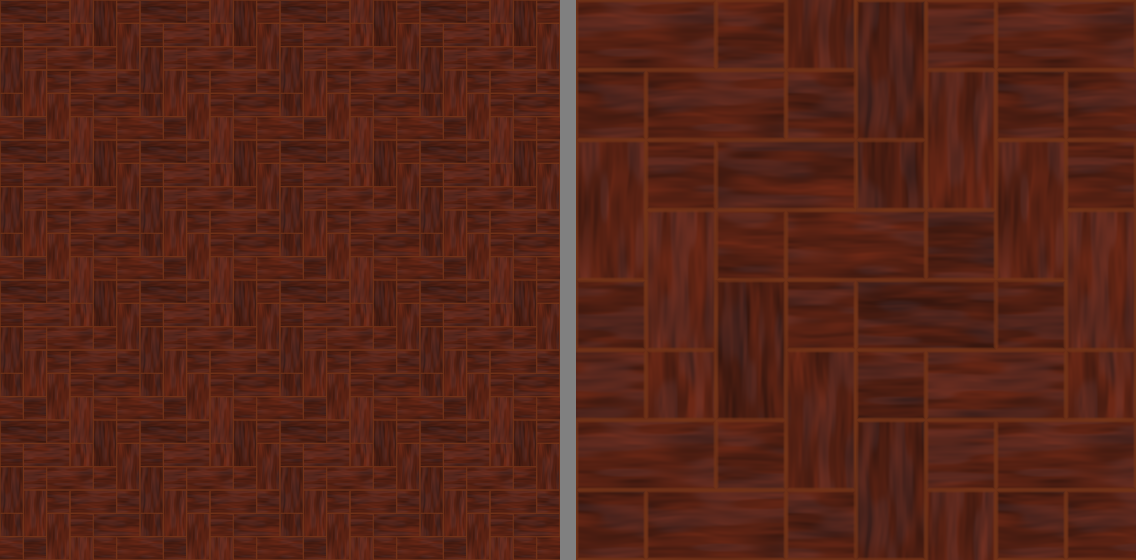
Left: the whole. Right: its middle third, enlarged.
A Shadertoy shader for this texture:

```glsl
// Dark red parquet: a stepped weave of two-cell planks and one-cell blocks.
// Each row of six cells holds plank, block, two upright halves, block, and moves
// one cell sideways per row. Stretched noise gives the grain; seams are soft lines.

const float CELLS = 24.0;          // cells across the canvas
const float PERIOD = 6.0;          // cells in one repeat, so four repeats
const float SEAM_HALF = 0.030;     // half seam width, in cells
const float SEAM_BLUR = 0.022;     // softness of the seam, in cells
const vec3 WOOD_DARK = vec3(0.220, 0.088, 0.056);
const vec3 WOOD_LIGHT = vec3(0.425, 0.157, 0.085);
const vec3 PALE_HAZE = vec3(0.012, 0.028, 0.044);
const vec3 SEAM = vec3(0.445, 0.200, 0.090);

// Tone of each piece by row: flat plank, first block, upright plank, second block
const vec4 TONES[6] = vec4[6](
    vec4(0.10, 0.15, 0.15, 0.50),
    vec4(0.50, 0.70, 0.50, 0.25),
    vec4(0.55, 0.45, 0.10, 0.60),
    vec4(0.40, 0.35, 0.65, 0.10),
    vec4(0.50, 0.05, 0.60, 0.45),
    vec4(0.55, 0.45, 0.65, 0.50));

struct Piece {
    vec2 start;    // first cell, wrapped to one repeat
    vec2 local;    // position along and across the grain
    vec2 size;     // length and width in cells
    int kind;      // column in TONES
};

float hash(vec2 p) {
    vec3 q = fract(p.xyx * vec3(0.1031, 0.1030, 0.0973));
    q += dot(q, q.yzx + 33.33);
    return fract((q.x + q.y) * q.z);
}

float noise(vec2 p) {
    vec2 i = floor(p), f = fract(p);
    f = f * f * (3.0 - 2.0 * f);
    return mix(mix(hash(i), hash(i + vec2(1, 0)), f.x),
               mix(hash(i + vec2(0, 1)), hash(i + vec2(1, 1)), f.x), f.y);
}

// Finds the piece of wood that covers point p, in cells
Piece findPiece(vec2 p) {
    vec2 cell = floor(p), f = p - cell;
    int column = int(mod(cell.x - cell.y, PERIOD));
    Piece piece = Piece(cell, f, vec2(1.0), 3);
    if (column < 2) {                             // flat plank
        vec2 offset = vec2(column, 0);
        piece = Piece(cell - offset, f + offset, vec2(2, 1), 0);
    } else if (column == 2) {                     // block, upright in every third row
        bool upright = int(mod(cell.y, 3.0)) == 1;
        piece.local = upright ? f.yx : f;
        piece.kind = 1;
    } else if (column < 5) {                      // upright plank
        vec2 offset = vec2(4 - column, 0);
        piece = Piece(cell - offset.yx, f.yx + offset, vec2(2, 1), 2);
    }
    piece.start = mod(piece.start, PERIOD);
    return piece;
}

// Long, nearly straight streaks that run along q.x
float woodGrain(vec2 q, float seed) {
    vec2 p = q + seed * vec2(37.0, 61.0);
    p.y += 0.07 * noise(p * vec2(1.5, 2.0));
    float broad = noise(p * vec2(0.9, 4.5));
    float streak = noise(p * vec2(1.6, 11.0) + 17.0);
    float fine = noise(p * vec2(2.6, 21.0) + 41.0);
    return 0.36 * broad + 0.36 * streak + 0.28 * fine;
}

// One on the seam, falling to zero; never narrower than a pixel
float seamCover(Piece piece, float pixel) {
    vec2 d = min(piece.local, piece.size - piece.local);
    float blur = max(SEAM_BLUR, 0.5 * pixel);
    return 1.0 - smoothstep(SEAM_HALF - blur, SEAM_HALF + blur, min(d.x, d.y));
}

vec3 woodColor(Piece piece) {
    float seed = hash(piece.start + vec2(3.0, 11.0) * float(piece.kind + 1));
    float tone = TONES[int(piece.start.y)][piece.kind];
    float grain = woodGrain(piece.local, seed);
    float level = 0.5 + 1.30 * (grain - 0.5) + 0.50 * (tone - 0.42);
    // Pale greyish streaks between warmer, redder ones
    float pale = noise(piece.local * vec2(1.5, 8.0) + seed * 83.0);
    vec3 haze = PALE_HAZE * smoothstep(0.40, 0.75, pale);
    return mix(WOOD_DARK, WOOD_LIGHT, clamp(level, 0.0, 1.0)) + haze;
}

void mainImage(out vec4 fragColor, in vec2 fragCoord) {
    vec2 uv = fragCoord / iResolution.xy;
    vec2 p = vec2(uv.x, 1.0 - uv.y) * CELLS;      // rows counted from the top
    float pixel = CELLS / min(iResolution.x, iResolution.y);

    Piece piece = findPiece(p);
    float wear = 0.75 + 0.25 * noise(mod(p, PERIOD) * 2.0);
    vec3 color = mix(woodColor(piece), SEAM, seamCover(piece, pixel) * wear);

    fragColor = vec4(color, 1.0);
}
```
